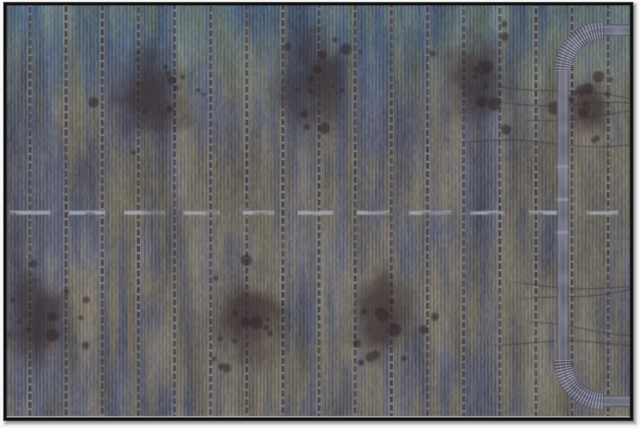
Reproduce this texture procedurally as a Shadertoy shader.

```glsl
// Weathered ribbed metal sheets in a black frame: seventeen dashed seams, fine ribs,
// a broken pale line across the middle, a bent pipe at the right, rust stains and scratches.
// Coordinates are in canvas heights (1.5 wide, 1 high); wear comes from hash noise.

const float SEAM_STEP = 0.0847;
const float SEAM_START = 0.0703;
const float RIBS_PER_PANEL = 10.0;
const float TAU = 6.28319;
const vec3 BLUE_GREY = vec3(0.355, 0.365, 0.425);
const vec3 TAN_GREY = vec3(0.455, 0.435, 0.395);
const vec3 PALE = vec3(0.57, 0.57, 0.60);
const vec3 RUST = vec3(0.215, 0.175, 0.185);
const vec3 DARK = vec3(0.22, 0.21, 0.24);
const vec3 PIPE = vec3(0.44, 0.44, 0.51);

float hash(vec2 p) {
    vec3 q = fract(p.xyx * vec3(0.1031, 0.1030, 0.0973));
    q += dot(q, q.yzx + 33.33);
    return fract((q.x + q.y) * q.z);
}

float noise(vec2 p) {
    vec2 i = floor(p), f = fract(p);
    f = f * f * (3.0 - 2.0 * f);
    return mix(mix(hash(i), hash(i + vec2(1, 0)), f.x),
               mix(hash(i + vec2(0, 1)), hash(i + vec2(1, 1)), f.x), f.y);
}

float fbm(vec2 p) {
    float sum = 0.0, amp = 0.5;
    for (int i = 0; i < 4; i++) {
        sum += amp * noise(p);
        p = p * 2.03 + 17.1;
        amp *= 0.5;
    }
    return sum / 0.9375;
}

float fill(float d, float soft) { return 1.0 - smoothstep(-soft, soft, d); }

float boxDist(vec2 p, vec2 halfSize) {
    vec2 q = abs(p) - halfSize;
    return length(max(q, 0.0)) + min(max(q.x, q.y), 0.0);
}

// Panels: streaked two-tone paint, vertical ribs and grain
vec3 panels(vec2 p) {
    float s = (p.x - SEAM_START) / SEAM_STEP;
    float tone = 0.55 * fbm(vec2(p.x * 45.0, p.y * 4.0)) + 0.45 * fbm(p * 7.0 + 40.0);
    tone += 0.18 * (hash(vec2(floor(s), 7.0)) - 0.5);
    vec3 col = mix(BLUE_GREY, TAN_GREY, smoothstep(0.32, 0.68, tone));
    col *= 0.78 + 0.42 * fbm(vec2(p.x * 24.0 + 9.0, p.y * 5.0));
    col += 0.028 * sin(s * RIBS_PER_PANEL * TAU) * (0.5 + noise(p * 12.0));
    col += 0.06 * (noise(p * vec2(260.0, 110.0)) - 0.5);
    return mix(col, col * vec3(0.87, 1.03, 1.10), smoothstep(0.65, 1.0, p.y));
}

// Seams: a worn pale strip carrying a column of dark dashes
vec3 seams(vec3 col, vec2 p, float px) {
    float s = (p.x - SEAM_START) / SEAM_STEP;
    float id = floor(s + 0.5);
    float x = (s - id) * SEAM_STEP;
    float wear = noise(vec2(id * 5.3, p.y * 14.0));
    col = mix(col, PALE * vec3(0.98, 0.96, 0.90), fill(abs(x) - 0.0065, px) * (0.15 + 0.45 * wear));
    vec2 cell = vec2(x, (fract(p.y * 52.0 + hash(vec2(id, 2.0))) - 0.5) / 52.0);
    float dash = fill(boxDist(cell, vec2(0.0035, 0.0066)), px);
    return mix(col, DARK, dash * (0.5 + 0.35 * wear));
}

// Broken pale line across the middle
vec3 middleLine(vec3 col, vec2 p, float px) {
    float id = floor((p.x - 0.01) / 0.134);
    float x = p.x - 0.01 - (id + 0.45) * 0.134;
    float d = boxDist(vec2(x, p.y - 0.503), vec2(0.035 + 0.016 * hash(vec2(id, 4.0)), 0.0045));
    float wear = smoothstep(0.15, 0.65, noise(p * vec2(38.0, 90.0)));
    return mix(col, vec3(0.64, 0.66, 0.71), fill(d, px * 1.5) * (0.3 + 0.6 * wear));
}

// Stains: seven rust clouds, alternating low and high, each with round spots
vec3 stains(vec3 col, vec2 p, float px) {
    float cloud = 0.0, spots = 0.0, grain = fbm(p * 18.0);
    for (int i = 0; i < 7; i++) {
        float k = float(i);
        float high = max(mod(k, 2.0), step(5.5, k));
        vec2 c = vec2(0.09 + 0.215 * k + 0.059 * sin(k * TAU / 6.0), mix(0.21, 0.78, high));
        c.y += 0.12 * (hash(vec2(k, 11.0)) - 0.5);
        float size = i == 6 ? 0.05 : 0.085;
        float r = length((p - c) * vec2(1.0, 0.8)) / size;
        cloud = max(cloud, fill(r - 0.25 - grain, 0.6));
        for (int j = 0; j < 14; j++) {
            vec2 seed = vec2(k * 3.7, float(j) + 20.0);
            float a = TAU * hash(seed), reach = size * 1.7 * hash(seed + 50.0);
            float radius = mix(0.004, 0.016, pow(hash(seed + 90.0), 2.0));
            float d = length(p - c - reach * vec2(cos(a), sin(a))) - radius;
            spots = max(spots, fill(d + 0.007 * (grain - 0.5), px * 2.0));
        }
    }
    col = mix(col, RUST, cloud * 0.68);
    return mix(col, RUST * 0.9, spots * 0.6);
}

// Scratches: two groups of long, nearly level strokes at the right
vec3 scratches(vec3 col, vec2 p, float px) {
    for (int i = 0; i < 8; i++) {
        float k = float(i);
        float start = 1.05 + 0.16 * hash(vec2(k, 31.0));
        float y = (i < 4 ? 0.67 : 0.20) + 0.046 * mod(k, 4.0);
        float slope = 0.28 * (hash(vec2(k, 35.0)) - 0.5);
        float d = abs(p.y - y - slope * (p.x - start) - 0.006 * sin(p.x * 17.0 + k)) - 0.0015;
        col = mix(col, DARK, 0.5 * fill(d, px * 1.5) * smoothstep(start, start + 0.08, p.x));
    }
    return col;
}

// Pipe: straight run with joints, ribbed bends at both ends
vec3 pipe(vec3 col, vec2 p, float px) {
    vec2 m = max(vec2(1.416 - p.x, abs(p.y - 0.496) - 0.3365), 0.0);
    float bend = step(0.001, m.x) * step(0.001, m.y);
    float d = abs(length(m) - 0.097), w = mix(0.014, 0.021, bend);
    float joint = fill(abs(fract((p.y - 0.457) / 0.077 + 0.5) - 0.5) * 0.077 - 0.004, px);
    joint *= fill(abs(p.y - 0.535) - 0.11, px) * step(m.y, 0.0);
    vec3 body = PIPE * (0.88 + 0.25 * noise(p * 40.0));
    body = mix(body, PALE, 0.6 * fill(abs(d - 0.007) - 0.0015, px));
    body += bend * 0.10 * sin(atan(m.y, m.x) * 92.0);
    body = mix(body, PALE * 1.08, joint * 0.7);
    body = mix(body, DARK, 0.45 * fill(abs(d - w) - 0.002, px));
    return mix(col, body, 0.88 * fill(d - w - 0.003 * joint, px));
}

void mainImage(out vec4 fragColor, in vec2 fragCoord) {
    vec2 p = fragCoord / iResolution.xy * vec2(1.5, 1.0);
    float px = 1.0 / iResolution.y;
    vec3 col = seams(panels(p), p, px);
    col = middleLine(col, p, px);
    col = stains(col, p, px);
    col = scratches(col, p, px);
    col = pipe(col, p, px);
    // Frame, its light lower lip and the soft shadow on white
    col = mix(col, vec3(0.75), fill(abs(p.y - 0.0255) - 0.002, px));
    vec2 q = p - vec2(0.746, 0.506);
    float outer = boxDist(q, vec2(0.738, 0.489));
    float shadow = fill(boxDist(q - vec2(0.005, -0.006), vec2(0.738, 0.489)), 0.009);
    col = mix(col, vec3(0.06), fill(-0.0075 - outer, px));
    col = mix(vec3(0.97) - 0.5 * shadow, col, fill(outer, px));
    fragColor = vec4(col, 1.0);
}
```
